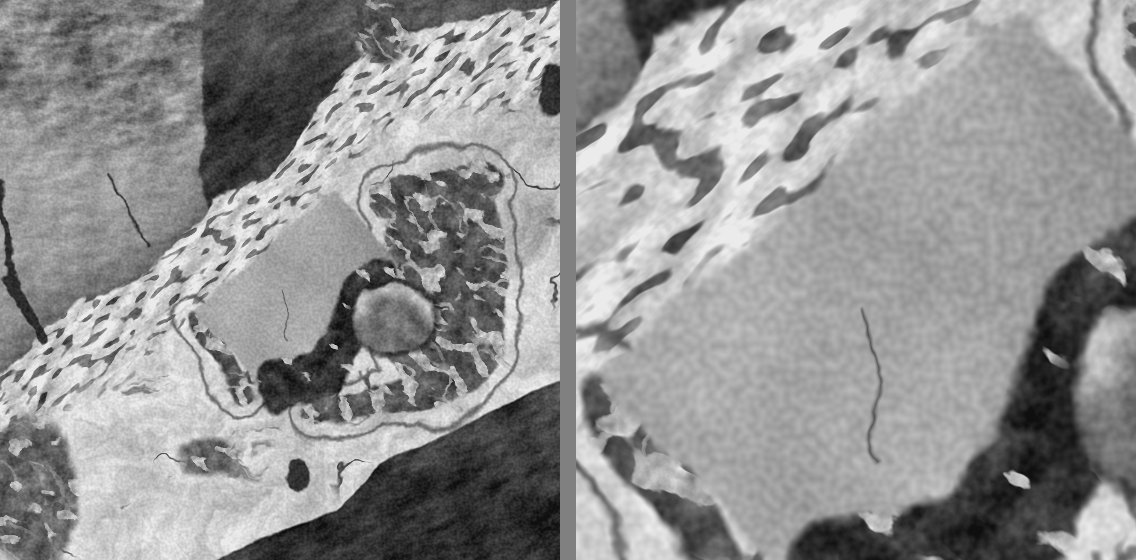
Left, the full canvas; right, a detail of the centre.
Write a Shadertoy shader that draws this texture.

```glsl
// Weathered rock face in black and white: peeling plaster, flaked hollows and dark stone.
const float PALE = .80, SHADOW = .13;

float hash(vec2 p) {
    vec3 q = fract(p.xyx * vec3(.1031, .1030, .0973));
    q += dot(q, q.yzx + 33.33);
    return fract((q.x + q.y) * q.z);
}

float slope(vec2 cell, vec2 offset) {
    float angle = 6.2832 * hash(cell + 100.);
    return dot(vec2(cos(angle), sin(angle)), offset);
}

float noise(vec2 p) {
    vec2 i = floor(p), f = p - i, e = vec2(1, 0);
    vec2 u = f * f * f * (f * (f * 6. - 15.) + 10.);
    return mix(mix(slope(i, f), slope(i + e, f - e), u.x),
        mix(slope(i + e.yx, f - e.yx), slope(i + 1., f - 1.), u.x), u.y);
}

float fbm(vec2 p) {
    float sum = 0., gain = .6;
    for (int i = 0; i < 5; i++) {
        sum += gain * noise(p);
        p = mat2(1.6, 1.2, -1.2, 1.6) * p + 17.3;
        gain *= .55;
    }
    return sum;
}

vec2 warp(vec2 p, float scale, float amount) {
    return p + amount * vec2(fbm(p * scale), fbm(p * scale + 41.7));
}

vec2 rotate(vec2 p, float a) { return vec2(cos(a) * p.x + sin(a) * p.y, cos(a) * p.y - sin(a) * p.x); }

// Slope change that starts at a given x
float bend(float x, float start, float change) { return change * max(x - start, 0.); }

float ellipse(vec2 p, vec2 center, vec2 radius) {
    return (length((p - center) / radius) - 1.) * min(radius.x, radius.y);
}

float capsule(vec2 p, vec2 a, vec2 b, float radius) {
    vec2 d = b - a;
    return length(p - a - d * clamp(dot(p - a, d) / dot(d, d), 0., 1.)) - radius;
}

float box(vec2 p, vec2 size) {
    vec2 d = abs(p) - size;
    return length(max(d, 0.)) + min(max(d.x, d.y), 0.);
}

float cover(float d, float blur) { return smoothstep(blur, -blur, d); }

// Light from the upper left over a rough surface
float relief(vec2 p, float reach) { return fbm(p) - fbm(p + reach * vec2(-.6, .8)); }

// Pale chips and curled slivers on a darker ground
float flakes(vec2 p, float ground, float amount) {
    vec2 q = warp(rotate(p, -.6) * vec2(24, 38), .6, .9);
    float chip = smoothstep(0., .09, noise(q) - .3 + amount);
    float curl = smoothstep(.1, .04, abs(noise(q * .7 + 9.))) * smoothstep(-.1, .15, noise(q * .4 + 5.));
    float lit = PALE - .1 + .4 * relief(p * 40., .3);
    return mix(ground + .35 * fbm(p * 30.), lit, max(chip, curl * min(amount * 4., 1.)));
}

float plaster(vec2 p) {
    vec2 q = warp(p, 5., .12);
    float tone = PALE + .22 * fbm(p * 5.) + .45 * relief(q * 9., .12);
    float crack = smoothstep(.022, .004, abs(noise(q * 6. + 3.)));
    tone -= .5 * crack * smoothstep(0., .2, noise(p * 7. + 20.));
    float stain = smoothstep(.22, .36, fbm(q * vec2(8, 11) + 31.));
    return mix(tone, .42 + .3 * fbm(p * 40.), .8 * stain);
}

// Stretched crust with small pits, along the diagonal
float crust(vec2 p) {
    vec2 q = warp(rotate(p, .7) * vec2(22, 60), .3, .8);
    return PALE + .02 + .4 * relief(q * .6, .35) - .42 * smoothstep(.1, .28, noise(q * 1.4));
}

float slabRock(vec2 p, float height) {
    float worn = smoothstep(.68, .88, p.y + .15 * fbm(p * 6.));
    float rough = mix(.12, .42, worn) * fbm(p * 11.) + mix(.18, .4, worn) * relief(p * vec2(20, 34), .3);
    return mix(.63, .49, worn) + rough - .25 * exp(-max(height, 0.) / .06);
}

float darkRock(vec2 p, float level) {
    vec2 q = rotate(p, .35) * vec2(9, 18);
    return level + .24 * fbm(q) + .15 * relief(q * 2., .3);
}

void mainImage(out vec4 fragColor, in vec2 fragCoord) {
    vec2 p = fragCoord / iResolution.xy, w = warp(p, 10., .028), g = mix(p, w, .35);
    // Heights above the crust and above the lower stone
    float upper = w.y - .33 - 1.1 * w.x - bend(w.x, .08, -.55) - bend(w.x, .28, .65) - bend(w.x, .38, -.9)
        - bend(w.x, .48, 1.2) - bend(w.x, .56, -.42) - bend(w.x, .68, -.86);
    float lower = g.y + .156 - .41 * g.x - bend(g.x, .6, .59) - bend(g.x, .68, -.53);
    // Plaster and crust
    float tone = plaster(p) - .1 * smoothstep(.75, 1., p.x) * smoothstep(.4, .7, p.y);
    tone = mix(tone, crust(p), smoothstep(-.19, -.12, upper + .1 * fbm(p * 14.)));
    // Flaked hollow in a pale rim with a thin crack
    float hollow = min(ellipse(w, vec2(.79, .49), vec2(.12, .21)), capsule(w, vec2(.57, .26), vec2(.8, .31), .025));
    hollow = min(hollow, capsule(w, vec2(.69, .65), vec2(.86, .68), .035));
    hollow = min(hollow, capsule(w, vec2(.35, .43), vec2(.43, .3), .016));
    tone = mix(tone, .36, .85 * cover(abs(hollow - .024) - .003, .003));
    tone = mix(tone, flakes(p, .33, .19), cover(hollow, .004));
    // Smooth slab, dark pocket and rounded stone
    float slab = box(rotate(mix(p, w, .6) - vec2(.53, .485), .72), vec2(.155, .08)) - .01;
    tone = mix(tone, .66 + .12 * fbm(p * 9.) - bend(p.x, .56, .9), cover(slab, .004));
    float pocket = min(capsule(w, vec2(.5, .31), vec2(.57, .33), .045), capsule(w, vec2(.58, .34), vec2(.67, .51), .036));
    tone = mix(tone, flakes(p + .37, .19, .02), cover(pocket, .005));
    float stone = ellipse(w, vec2(.7, .43), vec2(.072, .06));
    tone = mix(tone, SHADOW, .7 * cover(stone - .01, .006));
    float light = smoothstep(-.035, -.005, stone) * smoothstep(.4, .45, p.y);
    tone = mix(tone, mix(.42, .7, light) + .3 * fbm(p * 25.), cover(stone, .004));
    // Mottled patches and deep gaps
    float patches = min(ellipse(w, vec2(.06, .12), vec2(.08, .14)), ellipse(w, vec2(.37, .18), vec2(.05, .035)));
    tone = mix(tone, flakes(p + .71, .38, .1), cover(patches, .01));
    float gaps = min(ellipse(w, vec2(.53, .155), vec2(.018, .03)), ellipse(w, vec2(.985, .84), vec2(.025, .05)));
    // Grey slab and shaded recess above the crust
    float recess = cover(.365 - w.x, .004);
    float rock = mix(slabRock(p, upper), darkRock(p, .2 + .12 * smoothstep(.82, .95, p.y)), recess);
    tone = mix(tone, rock, cover(-upper, .004));
    tone = mix(tone, flakes(p + .19, .3, .16), cover(ellipse(w, vec2(.68, .95), vec2(.05, .06)), .01));
    // Long cracks
    float crack = min(gaps, capsule(w, vec2(.19, .69), vec2(.225, .64), .002));
    crack = min(crack, capsule(w, vec2(.225, .64), vec2(.265, .555), .002));
    crack = min(crack, capsule(w, vec2(.5, .48), vec2(.515, .39), .0005));
    crack = min(crack, capsule(w, vec2(0, .68), vec2(.015, .5), .006));
    crack = min(crack, capsule(w, vec2(.015, .5), vec2(.07, .395), .011));
    tone = mix(tone, SHADOW, .9 * cover(crack, .0025));
    // Lower dark stone, then grain
    float shade = darkRock(p, .17 + bend(p.y, .06, .5)) - .08 * exp(min(lower, 0.) / .012);
    tone = mix(tone, shade, cover(lower, .003));
    tone += .09 * noise(p * 190.) + .05 * noise(p * 97. + 50.);
    fragColor = vec4(vec3(clamp(tone, .06, .92)), 1);
}
```
